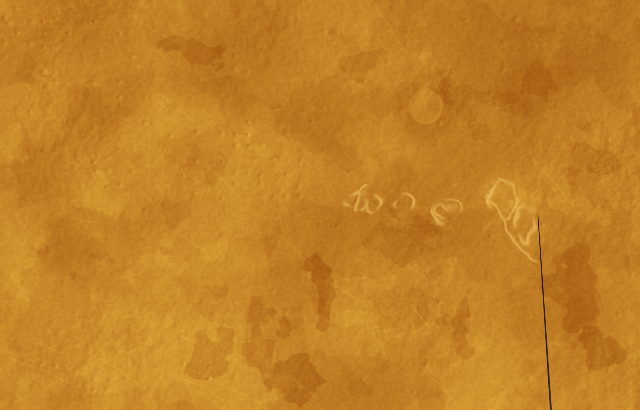
This texture is drawn by a Shadertoy shader. Its source:

```glsl
// Ochre radar view of a volcanic plain: mottled lava flows, a bright plateau,
// dark lobed patches, ring ridges, a dome, fine fractures and speckle.
// A scalar tone is summed from albedo and side-lit relief, then coloured.

#define BASE_TONE    0.61
#define MOTTLE       0.66
#define FLOW_STEP    0.22
#define PATCH_DEPTH  0.58
#define RELIEF       1.15
#define FRACTURE     0.32
#define GRAIN        0.40
#define STRIP_WIDTH  0.077
#define STRIP_TONE   0.14
#define DARK_OCHRE   vec3(0.69, 0.415, 0.10)
#define LIGHT_OCHRE  vec3(0.81, 0.565, 0.178)
#define CREAM        vec3(0.95, 0.78, 0.40)

// Dark patches and ring ridges: centre xy, radii zw
const vec4 PATCHES[11] = vec4[11](
    vec4(0.48, 0.888, 0.095, 0.032), vec4(0.87, 0.835, 0.060, 0.035),
    vec4(0.64, 0.17, 0.045, 0.070),  vec4(0.73, 0.075, 0.085, 0.040),
    vec4(1.47, 0.135, 0.055, 0.055), vec4(1.40, 0.32, 0.060, 0.110),
    vec4(0.785, 0.29, 0.030, 0.100), vec4(1.125, 0.19, 0.028, 0.100),
    vec4(0.99, 0.41, 0.110, 0.045),  vec4(1.43, 0.635, 0.055, 0.045),
    vec4(0.52, 0.135, 0.058, 0.065));
const vec4 RINGS[7] = vec4[7](
    vec4(0.908, 0.510, 0.019, 0.021), vec4(0.865, 0.510, 0.026, 0.020),
    vec4(1.083, 0.490, 0.034, 0.029), vec4(1.080, 0.488, 0.022, 0.017),
    vec4(1.280, 0.458, 0.020, 0.045), vec4(1.225, 0.510, 0.032, 0.045),
    vec4(0.985, 0.505, 0.025, 0.018));

vec2 hash22(vec2 p) {
    vec3 q = fract(p.xyx * vec3(0.1031, 0.1030, 0.0973));
    q += dot(q, q.yzx + 33.33);
    return fract((q.xx + q.yz) * q.zy);
}

float corner(vec2 cell, vec2 offset) {
    return dot(2.0 * hash22(cell) - 1.0, offset);
}

float gradientNoise(vec2 p) {
    vec2 i = floor(p), f = p - i;
    vec2 u = f * f * f * (f * (f * 6.0 - 15.0) + 10.0);
    vec2 e = vec2(1.0, 0.0);
    return mix(mix(corner(i, f), corner(i + e, f - e), u.x),
               mix(corner(i + e.yx, f - e.yx), corner(i + 1.0, f - 1.0), u.x), u.y);
}

float fbm(vec2 p) {
    float sum = 0.0, amp = 1.0;
    for (int k = 0; k < 5; k++) {
        sum += amp * gradientNoise(p);
        p = mat2(1.6, 1.2, -1.2, 1.6) * p + 17.3;
        amp *= 0.5;
    }
    return sum;
}

float bell(float x) { return exp(-x * x); }

float segment(vec2 p, vec2 a, vec2 b) {
    vec2 d = b - a;
    return length(p - a - d * clamp(dot(p - a, d) / dot(d, d), 0.0, 1.0));
}

// Broken ring walls and bright crooked ridges
float ridges(vec2 p) {
    vec2 w = p + 0.020 * vec2(gradientNoise(p * 30.0), gradientNoise(p * 30.0 + 50.0));
    float sum = 0.0;
    for (int k = 0; k < 7; k++) {
        vec4 ring = RINGS[k];
        float d = (length((w - ring.xy) / ring.zw) - 1.0) * min(ring.z, ring.w);
        sum = max(sum, bell(d / 0.0042));
    }
    sum *= smoothstep(-0.45, 0.3, gradientNoise(p * 26.0 + 9.0));
    float crooked = min(segment(w, vec2(0.895, 0.55), vec2(0.86, 0.485)),
                    min(segment(w, vec2(1.19, 0.53), vec2(1.25, 0.41)),
                        segment(w, vec2(1.25, 0.41), vec2(1.305, 0.36))));
    return max(sum, 0.85 * bell(crooked / 0.0038));
}

// Scattered small shield domes, one per chosen cell
float smallDomes(vec2 p) {
    vec2 cell = floor(p * 32.0), r = hash22(cell + 5.0);
    float cluster = bell(length((p - vec2(0.65, 0.62)) / vec2(0.14, 0.10)));
    cluster = max(cluster, 0.8 * bell(length(p - vec2(0.08, 0.92)) / 0.15));
    cluster = max(cluster, bell(length(p - vec2(0.25, 0.58)) / 0.05));
    vec2 q = fract(p * 32.0) - 0.3 - 0.4 * r;
    return step(r.x, 0.04 + 0.5 * cluster) * bell(length(q) / (0.12 + 0.09 * r.y));
}

float height(vec2 p) {
    float rough = 0.7 + 0.6 * smoothstep(0.0, 0.35, gradientNoise(p * 3.5 + 31.0));
    rough += 1.2 * bell(length((p - vec2(1.51, 0.57)) / vec2(0.09, 0.13)));
    float dome = 1.0 - smoothstep(0.037, 0.046, length(p - vec2(1.037, 0.741)));
    return 0.48 * rough * fbm(p * 36.0) + 0.6 * ridges(p)
         + 0.48 * smallDomes(p) + 0.34 * dome;
}

float fractures(vec2 p) {
    vec2 w = p + 0.012 * gradientNoise(p * 9.0);
    float sum = 0.0;
    for (int k = 0; k < 56; k++) {
        vec2 r = hash22(vec2(float(k) * 7.3, 3.0)), s = hash22(vec2(float(k) * 5.1, 41.0));
        float angle = mix(-0.45, -1.1, r.x) + 0.8 * (s.x - 0.5);
        vec2 mid = r * vec2(1.56, 1.0);
        vec2 arm = (0.03 + 0.08 * s.y) * vec2(cos(angle), sin(angle));
        sum += (0.4 + 0.6 * s.x) * bell(segment(w, mid - arm, mid + arm) / 0.0019);
    }
    return min(sum, 1.2) * smoothstep(-0.35, 0.2, gradientNoise(p * 12.0));
}

float albedo(vec2 p) {
    float edge = fbm(p * 13.0);
    vec2 warp = 0.07 * vec2(fbm(p * 9.0 + 3.0), fbm(p * 9.0 + 70.0));

    // Broad mottling with crisp overlapping flow fronts
    float tone = BASE_TONE + MOTTLE * fbm(p * 3.0 + 4.0);
    tone += FLOW_STEP * (smoothstep(-0.03, 0.05, fbm(p * 4.0 + 60.0)) - 0.5);
    tone -= FLOW_STEP * smoothstep(0.25, 0.31, fbm(p * vec2(8.0, 6.0) + 23.0));
    tone += FLOW_STEP * smoothstep(0.28, 0.36, fbm(p * 7.0 + 91.0));
    tone += 0.34 * (0.5 - p.y) - 0.19 * (p.x - 0.78);

    // Bright plateau inside a dim arc
    float d = length((p - vec2(0.50, 0.53)) / vec2(0.31, 0.21)) + 0.15 * edge;
    tone += 0.22 * (1.0 - smoothstep(0.90, 1.10, d));
    tone -= 0.32 * bell((d - 1.33) / 0.18) * (1.0 - smoothstep(0.15, 0.75, p.x));

    // Lobed dark patches
    float dark = 0.0;
    for (int k = 0; k < 11; k++) {
        vec4 c = PATCHES[k];
        float r = length((p + warp - c.xy) / c.zw) + 0.8 * edge;
        float strength = 0.55 + 0.45 * hash22(vec2(float(k), 8.0)).x;
        dark = max(dark, strength * (1.0 - smoothstep(0.88, 1.04, r)));
    }
    tone -= PATCH_DEPTH * dark;

    // Dome with a dim halo
    float r = length(p - vec2(1.037, 0.741));
    tone -= 0.30 * (1.0 - smoothstep(0.06, 0.10, r + 0.04 * edge));
    return tone + 0.42 * (1.0 - smoothstep(0.040, 0.046, r));
}

void mainImage(out vec4 fragColor, in vec2 fragCoord) {
    vec2 p = fragCoord / iResolution.y;
    vec2 toLight = 0.0025 * normalize(vec2(1.0, -0.45));

    float tone = albedo(p) + RELIEF * (height(p - toLight) - height(p + toLight));
    tone += FRACTURE * fractures(p);
    tone += GRAIN * (0.6 * gradientNoise(p * 95.0) + 0.5 * gradientNoise(p * 175.0));

    // Vertical scan strips with soft seams
    float strip = p.x / STRIP_WIDTH, index = floor(strip);
    float blend = smoothstep(0.8, 1.0, strip - index);
    float offset = mix(hash22(vec2(index, 2.0)).x, hash22(vec2(index + 1.0, 2.0)).x, blend);
    tone += STRIP_TONE * (offset - 0.5);

    // Ochre ramp, cream ridge crests
    vec3 color = mix(DARK_OCHRE, LIGHT_OCHRE, clamp(tone, -0.5, 1.6));
    color = mix(color, CREAM, 0.65 * ridges(p));

    // Thin dark data gap, tapering upward
    float gap = segment(p, vec2(1.312, 0.475), vec2(1.345, -0.02));
    float width = mix(0.0022, 0.0010, clamp(p.y / 0.475, 0.0, 1.0));
    color *= 1.0 - 0.75 * (1.0 - smoothstep(0.4 * width, 1.6 * width, gap));
    fragColor = vec4(color, 1.0);
}
```
